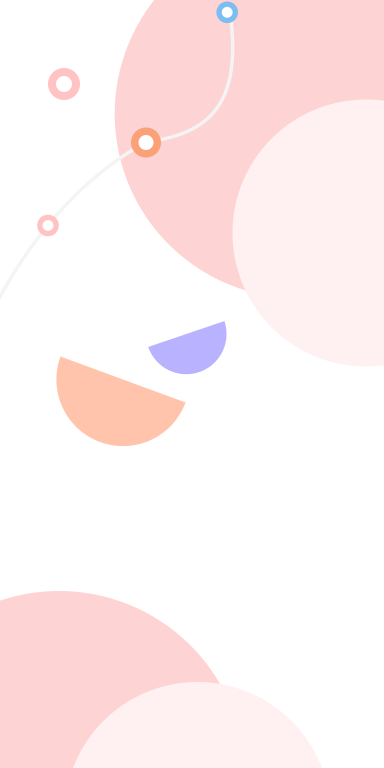
Give the GLSL for this background, as a WebGL 1 fragment shader.

```glsl
precision highp float;
// Flat pastel background: large pink discs, two tilted half discs and
// small rings strung along a thin curve. Every shape is a signed distance,
// layered back to front on a grid 384 units wide with y running down.

uniform vec2 u_resolution;

// Coverage of a signed distance, softened over about one screen pixel.
float cover(float d) {
  float pixel = 384.0 / u_resolution.x;
  return clamp(0.5 - d / pixel, 0.0, 1.0);
}

float disc(vec2 p, vec2 center, float radius) {
  return length(p - center) - radius;
}

// Half of a disc, kept on the side its unit normal points to.
float halfDisc(vec2 p, vec2 center, float radius, vec2 normal) {
  return max(disc(p, center, radius), -dot(p - center, normal));
}

float segment(vec2 p, vec2 a, vec2 b) {
  vec2 pa = p - a, ba = b - a;
  return length(pa - ba * clamp(dot(pa, ba) / dot(ba, ba), 0.0, 1.0));
}

vec2 bezier(vec2 a, vec2 b, vec2 c, vec2 d, float t) {
  float s = 1.0 - t;
  return s * s * s * a + 3.0 * s * s * t * b + 3.0 * s * t * t * c + t * t * t * d;
}

// Distance to a cubic curve, traced by short segments.
float curve(vec2 p, vec2 a, vec2 b, vec2 c, vec2 d) {
  float nearest = 1e4;
  vec2 from = a;
  for (int i = 1; i <= 28; i++) {
    vec2 to = bezier(a, b, c, d, float(i) / 28.0);
    nearest = min(nearest, segment(p, from, to));
    from = to;
  }
  return nearest;
}

// Coloured ring with a white core half as wide.
vec3 ring(vec3 base, vec2 p, vec2 center, float radius, vec3 tint) {
  base = mix(base, tint, cover(disc(p, center, radius)));
  return mix(base, vec3(1.0), cover(disc(p, center, radius * 0.5)));
}

void main() {
  vec2 p = vec2(gl_FragCoord.x, u_resolution.y - gl_FragCoord.y) * 384.0 / u_resolution.x;
  vec3 pink = vec3(0.995, 0.828, 0.828);
  vec3 blush = vec3(1.0, 0.945, 0.945);
  vec3 rose = vec3(1.0, 0.765, 0.765);
  vec3 color = vec3(1.0);

  // Overlapping discs at the top right and bottom left
  color = mix(color, pink, cover(disc(p, vec2(299.0, 114.0), 184.3)));
  color = mix(color, blush, cover(disc(p, vec2(366.0, 233.0), 133.5)));
  color = mix(color, pink, cover(disc(p, vec2(59.0, 777.0), 186.0)));
  color = mix(color, blush, cover(disc(p, vec2(197.5, 815.0), 133.0)));

  // Tilted half discs
  float violetBowl = halfDisc(p, vec2(186.3, 334.0), 40.2, vec2(0.322, 0.947));
  float peachBowl = halfDisc(p, vec2(123.0, 379.5), 66.6, vec2(-0.345, 0.938));
  color = mix(color, vec3(0.72, 0.70, 1.0), cover(violetBowl));
  color = mix(color, vec3(1.0, 0.77, 0.67), cover(peachBowl));

  // Thin curve from the left edge to the top
  float thread = min(
    curve(p, vec2(-4.0, 304.0), vec2(36.0, 229.3), vec2(86.0, 175.3), vec2(146.0, 142.0)),
    curve(p, vec2(146.0, 142.0), vec2(208.0, 134.0), vec2(243.0, 106.0), vec2(230.0, 12.0)));
  color = mix(color, vec3(0.957), cover(thread - 1.7));

  // Rings
  color = ring(color, p, vec2(64.0, 84.0), 16.0, rose);
  color = ring(color, p, vec2(48.0, 225.5), 10.8, rose);
  color = ring(color, p, vec2(146.0, 142.5), 15.0, vec3(0.98, 0.63, 0.47));
  color = ring(color, p, vec2(227.2, 12.3), 10.8, vec3(0.49, 0.74, 0.95));

  gl_FragColor = vec4(color, 1.0);
}
```
